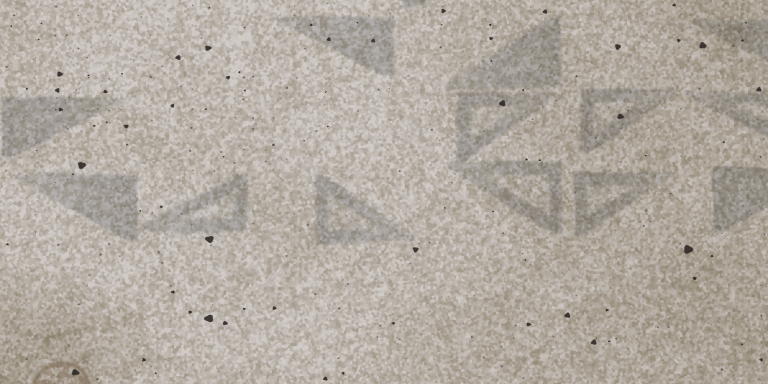
This texture is drawn by a Shadertoy shader. Its source:

```glsl
// Weathered concrete wall with grainy mottling, air pores and faint triangular stains.
#define GRAIN_SCALE 150.0
#define GRAIN_AMOUNT 0.75
#define CLOUD_AMOUNT 0.40
#define STAIN_DENSITY 0.80
#define STAIN_STRENGTH 0.80
#define STAIN_STROKE 0.034
#define PORE_DENSITY 0.10
#define PORE_DARKNESS 0.88

const vec3 WARM_GREY = vec3(0.59, 0.55, 0.48);
const vec3 PALE_GREY = vec3(0.79, 0.765, 0.745);
const vec3 STAIN_TINT = vec3(0.80, 0.81, 0.82);
const vec3 PORE_COLOR = vec3(0.17, 0.15, 0.14);
const vec3 RUST_COLOR = vec3(0.46, 0.38, 0.29);

vec3 hash3(vec2 p) {
    vec3 q = fract(p.xyx * vec3(0.1031, 0.1030, 0.0973));
    q += dot(q, q.yxz + 33.33);
    return fract((q.xxy + q.yzz) * q.zyx);
}

// Smooth cellular noise: random cell values blended by distance.
float cellNoise(vec2 p) {
    vec2 id = floor(p), f = p - id;
    float sum = 0.0, total = 0.0;
    for (int y = -1; y <= 1; y++)
    for (int x = -1; x <= 1; x++) {
        vec2 o = vec2(x, y);
        vec3 h = hash3(id + o + 57.0);
        vec2 d = o + h.xy - f;
        float w = exp(-7.0 * dot(d, d));
        sum += w * h.z;
        total += w;
    }
    return sum / total;
}

// Layered cellular clouds, centred on zero.
float clouds(vec2 p) {
    float sum = 0.0, amp = 0.5;
    for (int i = 0; i < 4; i++) {
        sum += amp * (cellNoise(p) - 0.5);
        p = mat2(1.6, 1.2, -1.2, 1.6) * p + 11.3;
        amp *= 0.6;
    }
    return sum;
}

// Brushed right triangles, some hollow and some filled.
float stains(vec2 p) {
    vec2 size = vec2(0.36, 0.19), id = floor(p / size);
    float cover = 0.0;
    for (int y = -1; y <= 1; y++)
    for (int x = -1; x <= 1; x++) {
        vec2 cell = id + vec2(x, y);
        vec3 a = hash3(cell + 17.0), b = hash3(cell + 83.0);
        vec2 center = (cell + 0.5 + 0.35 * (a.xy - 0.5)) * size;
        bool bare = center.y < 0.34 || (center.x < 0.6 && center.y > 0.68);
        if (bare || a.z > STAIN_DENSITY) continue;

        vec2 flip = vec2(b.x < 0.55 ? 1.0 : -1.0, b.y < 0.7 ? -1.0 : 1.0);
        vec2 halfSize = vec2(0.11 + 0.05 * b.z, 0.068 + 0.025 * a.x);
        vec2 q = (p - center) * flip;
        q.y += 0.05 * (b.x - 0.5) * q.x;
        float slope = dot(q, normalize(halfSize.yx)) - 0.012;
        vec2 legs = -q - halfSize;
        float d = max(max(legs.x, legs.y), max(slope, q.x - halfSize.x));
        d = max(d, q.y - halfSize.y);

        float soft = 0.004 + 0.005 * b.y;
        float shape = 1.0 - smoothstep(-soft, soft, d);
        float band = smoothstep(-STAIN_STROKE - soft, -STAIN_STROKE + soft, d);
        float hollow = b.z < 0.75 ? 0.80 : 0.15;
        float fade = 0.6 + 0.4 * smoothstep(-0.9, 0.4, -q.x / halfSize.x);
        cover = max(cover, shape * mix(1.0, band, hollow) * fade);
    }
    return cover;
}

// Round pits, one candidate per cell, kept at random.
float pores(vec2 p, float scale, float density, float minR, float maxR, float px) {
    vec2 id = floor(p * scale);
    vec3 a = hash3(id + scale), b = hash3(id + scale + 41.0);
    vec2 d = p - (id + 0.3 + 0.4 * a.xy) / scale;
    d.y *= 1.0 + 0.3 * b.y;
    float r = mix(minR, maxR, b.x * b.x);
    float edge = length(d) + 0.15 * r * sin(3.0 * atan(d.y, d.x) + 6.0 * b.z);
    return step(a.z, density) * (1.0 - smoothstep(r - px, r + px, edge));
}

void mainImage(out vec4 fragColor, in vec2 fragCoord) {
    vec2 p = fragCoord / iResolution.y;
    float px = 0.8 / iResolution.y;
    float cloud = clouds(p * 4.0);
    vec2 warp = 0.012 * vec2(cloud, clouds(p * 9.0 + 5.0));

    // Broad light: pale left and centre, warm right side and lower corner.
    float tone = 0.77 - 0.34 * smoothstep(0.7, 1.9, p.x + 0.15 * cloud);
    tone -= 0.45 * (1.0 - smoothstep(0.05, 0.42, length(p * vec2(0.65, 1.3)) + 0.2 * cloud));
    tone += CLOUD_AMOUNT * cloud;

    // Fine grain.
    float fine = cellNoise(p * GRAIN_SCALE) - 0.5;
    float coarse = cellNoise(p * GRAIN_SCALE * 0.5 + 9.0) - 0.5;
    tone += GRAIN_AMOUNT * (fine + 0.5 * coarse);

    // Pale mineral veins running down from the top.
    for (int i = 0; i < 2; i++) {
        float k = float(i);
        float path = 0.60 + 0.38 * k + 0.02 * sin(9.0 * p.y + k) + 0.008 * sin(31.0 * p.y);
        float vein = exp(-pow((p.x - path + 2.0 * warp.x) / 0.009, 2.0));
        tone += 0.25 * vein * smoothstep(0.55, 0.85, p.y);
    }
    vec3 color = mix(WARM_GREY, PALE_GREY, clamp(tone, -0.3, 1.15));

    // Stains and a round patch of exposed aggregate in the corner.
    color *= mix(vec3(1.0), STAIN_TINT, STAIN_STRENGTH * stains(p + warp));
    float patchDist = length(p - vec2(0.16, -0.02)) - 0.075 + warp.x;
    float rim = exp(-pow(patchDist / 0.006, 2.0));
    float inside = 1.0 - smoothstep(-0.01, 0.0, patchDist);
    color = mix(color, RUST_COLOR, 0.55 * rim + 0.5 * inside * smoothstep(-0.1, 0.3, coarse));

    // Pores, densest at the upper left.
    float crowd = 0.5 + smoothstep(0.3, 0.9, p.y) * (1.0 - smoothstep(0.4, 1.3, p.x));
    float pits = pores(p, 23.0, PORE_DENSITY * crowd, 0.002, 0.007, px);
    pits = max(pits, 0.6 * pores(p + 3.0, 37.0, PORE_DENSITY * crowd, 0.0015, 0.003, px));
    pits = max(pits, pores(p + 7.0, 5.5, 1.6 * PORE_DENSITY, 0.007, 0.014, px));
    color = mix(color, PORE_COLOR, PORE_DARKNESS * pits);

    fragColor = vec4(color, 1.0);
}
```
